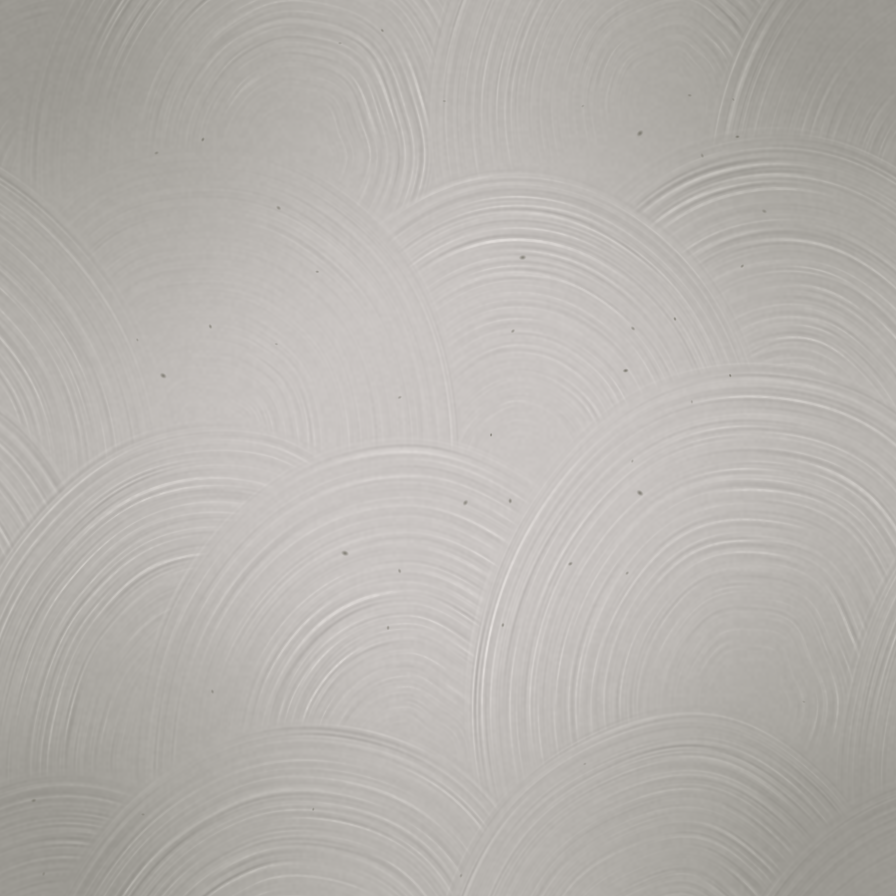
Give the GLSL for this texture, as a three.js fragment shader.

```glsl
varying vec2 vUv;

const float TAU = 6.2831853;
const vec3 SHADE_COLOR = vec3(0.645, 0.635, 0.610);
const vec3 GLOW_COLOR = vec3(0.790, 0.772, 0.762);
const vec3 SPECK_COLOR = vec3(0.46, 0.45, 0.41);
const float CORNER_DARKENING = 0.04;

const vec2 FAN_GRID = vec2(3.0);          // fans across and up
const vec2 FAN_RADIUS = vec2(0.31, 0.38);
const float FAN_JITTER = 0.38;
const float FAN_TILT = 0.6;
const float EDGE_SOFTNESS = 0.035;
const float GROOVE_SCALE = 0.345;         // canvas width of one fan radius
const float COARSE_GROOVES = 235.0;
const float FINE_GROOVES = 370.0;
const float GROOVE_STAGGER = 45.0;        // keeps groove ends from lining up
const float GROOVE_CONTRAST = 0.062;
const float GLINT_STRENGTH = 0.05;
const float GRAIN_CELLS = 250.0;
const float MOTTLE_CELLS = 110.0;
const float GRAIN_CONTRAST = 0.016;
const float MOTTLE_CONTRAST = 0.008;
const float SPECK_CELLS = 15.0;
const float SPECK_SHARE = 0.25;
const float NO_WRAP = 2048.0;

float hash(vec2 p) {
  vec3 q = fract(p.xyx * 0.1031);
  q += dot(q, q.yzx + 33.33);
  return fract((q.x + q.y) * q.z);
}

vec2 hash2(vec2 p) {
  return vec2(hash(p + 7.0), hash(p + 43.0));
}

// Value noise that repeats after a whole number of cells
float noise(vec2 p, float period) {
  vec2 i = floor(p);
  vec2 f = fract(p);
  f = f * f * (3.0 - 2.0 * f);
  vec2 a = mod(i, period);
  vec2 b = mod(i + 1.0, period);
  return mix(mix(hash(a), hash(vec2(b.x, a.y)), f.x),
             mix(hash(vec2(a.x, b.y)), hash(b), f.x), f.y);
}

// Slope across a groove, which leaves only the thin lines
float grooveSlope(vec2 p) {
  return noise(p, NO_WRAP) - noise(p + vec2(1.0, 0.0), NO_WRAP);
}

// Brightness of the thin brushed arcs at a polar position inside one fan
float brushedArcs(float radius, float angle, float seed, float patchy) {
  float r = radius * GROOVE_SCALE;
  float stagger = r * GROOVE_STAGGER;
  float coarse = grooveSlope(vec2(r * COARSE_GROOVES, angle * 1.3 + stagger) + seed);
  float fine = grooveSlope(vec2(r * FINE_GROOVES, angle * 2.5 - stagger) + seed + 90.0);
  float sweep = noise(vec2(radius * 4.0, angle * 1.8) + seed + 170.0, NO_WRAP);
  float cluster = noise(vec2(r * 60.0, angle * 1.5) + seed + 260.0, NO_WRAP);
  float sparkle = noise(vec2(r * FINE_GROOVES, angle * 45.0) + seed + 350.0, NO_WRAP);
  float ridge = mix(coarse, fine, 0.4);
  float rim = smoothstep(0.6, 0.95, radius);
  float stroke = smoothstep(0.05, 0.4, radius) * (1.0 - smoothstep(1.4, 2.2, abs(angle)));
  float strength = stroke * (0.25 + 0.9 * sweep + 0.3 * rim) * (0.4 + patchy) * (0.4 + 1.2 * cluster);
  float glint = smoothstep(0.1, 0.5, ridge) * (0.3 + 0.9 * sparkle);
  return ridge * GROOVE_CONTRAST * strength
       + glint * GLINT_STRENGTH * stroke * sweep * patchy;
}

// Overlapping fans, laid from the top row down
float plasterFans(vec2 p) {
  vec2 cell = floor(p * FAN_GRID);
  float patchy = smoothstep(0.2, 0.85, noise(p * 5.0, 5.0));
  float tone = 0.0;
  for (int j = 1; j >= -1; j--) {
    float row = mod(cell.y + float(j), FAN_GRID.y);
    float layDirection = abs(row - 1.0) < 0.5 ? -1.0 : 1.0;
    for (int i = -2; i <= 2; i++) {
      vec2 slot = cell + vec2(float(i) * layDirection, float(j));
      vec2 id = mod(slot, FAN_GRID);
      vec2 rnd = hash2(id + 17.0);
      float seed = floor(hash(id + 71.0) * 800.0);
      vec2 center = slot + 0.5 + (rnd - 0.5) * FAN_JITTER;
      center.x += id.y / FAN_GRID.y;
      float tilt = (hash(id + 29.0) - 0.5) * FAN_TILT;
      float c = cos(tilt);
      float s = sin(tilt);
      vec2 q = mat2(c, s, -s, c) * (p - center / FAN_GRID);
      q /= FAN_RADIUS * mix(0.86, 1.05, hash(id + 53.0));
      float angle = atan(q.x, q.y);
      float wobble = noise(vec2(angle * 2.0, 0.5) + seed, NO_WRAP) - 0.5;
      float radius = length(q) + 0.05 * wobble;
      float cover = 1.0 - smoothstep(1.0 - EDGE_SOFTNESS, 1.0 + EDGE_SOFTNESS, radius);
      if (cover > 0.0) {
        tone = mix(tone, brushedArcs(radius, angle, seed, patchy), cover);
      }
    }
  }
  return tone;
}

// Sparse faint specks of dirt, some stretched
float dirtSpecks(vec2 p) {
  vec2 cell = mod(floor(p * SPECK_CELLS), SPECK_CELLS);
  vec2 rnd = hash2(cell + 131.0);
  vec2 q = (fract(p * SPECK_CELLS) - mix(vec2(0.2), vec2(0.8), rnd)) / SPECK_CELLS;
  float size = mix(0.0018, 0.004, rnd.x * rnd.y);
  float turn = TAU * hash(cell + 211.0);
  vec2 axis = vec2(cos(turn), sin(turn));
  float dist = length(vec2(dot(q, axis) * 0.7, dot(q, vec2(-axis.y, axis.x))));
  float present = step(1.0 - SPECK_SHARE, hash(cell + 307.0));
  return present * (1.0 - smoothstep(0.0, size, dist)) * mix(0.3, 0.85, rnd.y);
}

void main() {
  // Soft light pooled in the middle
  vec2 wave = -cos(TAU * vUv);
  float glow = 0.5 + 0.25 * (wave.x + wave.y);
  glow += 0.06 * (noise(vUv * 4.0, 4.0) - 0.5);
  vec3 color = mix(SHADE_COLOR, GLOW_COLOR, smoothstep(0.05, 0.95, glow));
  color -= CORNER_DARKENING * (1.0 - smoothstep(0.0, 0.25, glow));

  // Brushed relief and fine grain
  float grain = noise(vUv * GRAIN_CELLS, GRAIN_CELLS) - 0.5;
  float mottle = noise(vUv * MOTTLE_CELLS + 0.5, MOTTLE_CELLS) - 0.5;
  color += plasterFans(vUv) + grain * GRAIN_CONTRAST + mottle * MOTTLE_CONTRAST;

  color = mix(color, SPECK_COLOR, dirtSpecks(vUv));
  gl_FragColor = vec4(color, 1.0);
}
```
